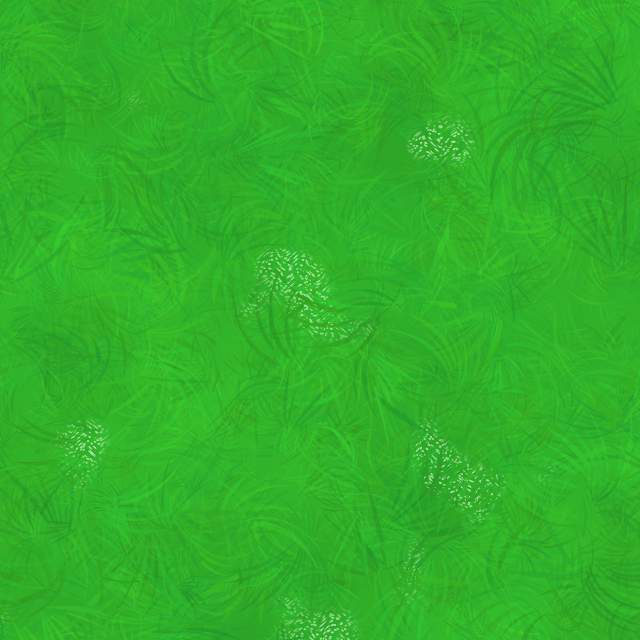
Give the GLSL for this texture, as a WebGL 1 fragment shader.

```glsl
precision highp float;
// A dense painted meadow: layered translucent tufts of curved grass blades.

uniform vec2 u_resolution;

#define LAYERS 18
#define LARGEST_TUFT 0.21
#define SMALLEST_TUFT 0.06
#define BLADE_OPACITY 0.52
#define BLADE_WIDTH 0.045
#define BEND 1.5
#define SHADE_GREEN vec3(0.145, 0.545, 0.140)
#define LIGHT_GREEN vec3(0.230, 0.830, 0.180)
#define HUE_SHIFT vec3(0.055, 0.0, -0.050)
#define GAP_COLOR vec3(0.72, 0.92, 0.70)
#define GAP_LEVEL 0.50
#define PATCH_CONTRAST 0.045

const float PI = 3.14159265;

vec3 hash3(vec2 p) {
  vec3 q = fract(p.xyx * vec3(0.1031, 0.1030, 0.0973));
  q += dot(q, q.yxz + 33.33);
  return fract((q.xxy + q.yzz) * q.zyx);
}

// Smooth irregular field from -1 to 1.
float layeredSines(vec2 p) {
  float sum = 0.0, amp = 1.0, total = 0.0;
  for (int i = 0; i < 4; i++) {
    sum += amp * sin(p.x + 1.3 * sin(p.y));
    total += amp;
    p = mat2(1.1, 1.2, -1.2, 1.1) * p + 2.7;
    amp *= 0.7;
  }
  return sum / total;
}

// Distance to the nearest scattered point.
float cellular(vec2 p) {
  vec2 cell = floor(p);
  float nearest = 2.0;
  for (int y = -1; y <= 1; y++)
    for (int x = -1; x <= 1; x++) {
      vec2 c = cell + vec2(float(x), float(y));
      nearest = min(nearest, length(c + hash3(c).xy - p));
    }
  return nearest;
}

// A fan of tapering blades; d is measured from the root in cells.
// Returns the blade colour and its coverage.
vec4 tuft(vec2 d, vec2 seed, float soft) {
  float r = length(d);
  if (r > 1.0) return vec4(0.0);
  vec3 shape = hash3(seed + 17.3);
  vec3 tint = hash3(seed + 71.9);

  // Twist the polar angle with radius, then repeat it in sectors.
  float angle = atan(d.y, d.x) - 2.0 * PI * shape.x;
  angle += BEND * (shape.y - 0.5) * 2.0 * r;
  angle = mod(angle + PI, 2.0 * PI) - PI;
  float spacing = mix(0.10, 0.32, shape.z);
  float index = floor(angle / spacing + 0.5);
  float span = mix(0.35, 1.0, tint.z);
  if (abs(index * spacing) > span) return vec4(0.0);

  vec3 blade = hash3(seed + index * 5.37 + 131.0);
  float start = 0.35 * blade.x;
  float tip = mix(0.55, 1.0, blade.y);
  float t = clamp((r - start) / (tip - start), 0.0, 1.0);
  float offset = angle - (index + 0.4 * (blade.z - 0.5)) * spacing;
  float profile = pow(t, 0.4) * (1.0 - t) * 1.6;
  float halfWidth = BLADE_WIDTH * mix(0.35, 1.0, fract(blade.x * 7.0 + tint.y)) * profile;
  halfWidth = min(halfWidth, 0.3 * spacing * r);
  float across = r * abs(sin(offset));
  float cover = 1.0 - smoothstep(-soft, soft, across - halfWidth);
  cover *= smoothstep(0.0, soft, halfWidth);

  float tone = mix(tint.x, fract(blade.z * 11.0 + blade.y), 0.4);
  vec3 color = mix(SHADE_GREEN, LIGHT_GREEN, tone);
  color += HUE_SHIFT * (mix(tint.y, blade.x, 0.3) - 0.5) * 2.0;
  return vec4(color, cover);
}

void main() {
  vec2 uv = gl_FragCoord.xy / u_resolution.y;
  float pixel = 1.0 / u_resolution.y;
  float field = layeredSines(uv * 6.0 + 1.7);
  vec3 color = mix(SHADE_GREEN, LIGHT_GREEN, 0.52 + 0.15 * field);
  float bare = 1.0;

  // Paint tufts back to front, mixing large and small layers.
  for (int i = 0; i < LAYERS; i++) {
    float layer = float(i);
    float size = mix(SMALLEST_TUFT, LARGEST_TUFT, fract(layer * 0.618 + 0.3));
    vec2 p = uv / size + hash3(vec2(layer, 9.0)).xy * 40.0;
    vec2 cell = floor(p);
    for (int y = -1; y <= 1; y++)
      for (int x = -1; x <= 1; x++) {
        vec2 c = cell + vec2(float(x), float(y));
        vec2 seed = c + layer * 57.0;
        vec2 root = c + hash3(seed).xy;
        vec4 grass = tuft(p - root, seed, 0.8 * pixel / size);
        float alpha = BLADE_OPACITY * grass.a;
        color = mix(color, grass.rgb, alpha);
        bare *= 1.0 - alpha;
      }
  }

  // Broad drifts of lighter and darker growth.
  float drift = layeredSines(uv.yx * 9.0 + 4.1);
  color *= 1.0 + PATCH_CONTRAST * drift;

  // Pale flecks where thin growth leaves gaps.
  vec2 warped = uv + 0.006 * sin(uv.yx * 130.0);
  float fleck = 1.0 - smoothstep(0.15, 0.42, cellular(mat2(110.0, 45.0, -70.0, 150.0) * warped));
  float thin = smoothstep(GAP_LEVEL, GAP_LEVEL + 0.3, layeredSines(uv * 10.0 + 8.3));
  float gap = thin * fleck * smoothstep(0.08, 0.4, bare);
  gl_FragColor = vec4(mix(color, GAP_COLOR, 0.8 * gap), 1.0);
}
```
